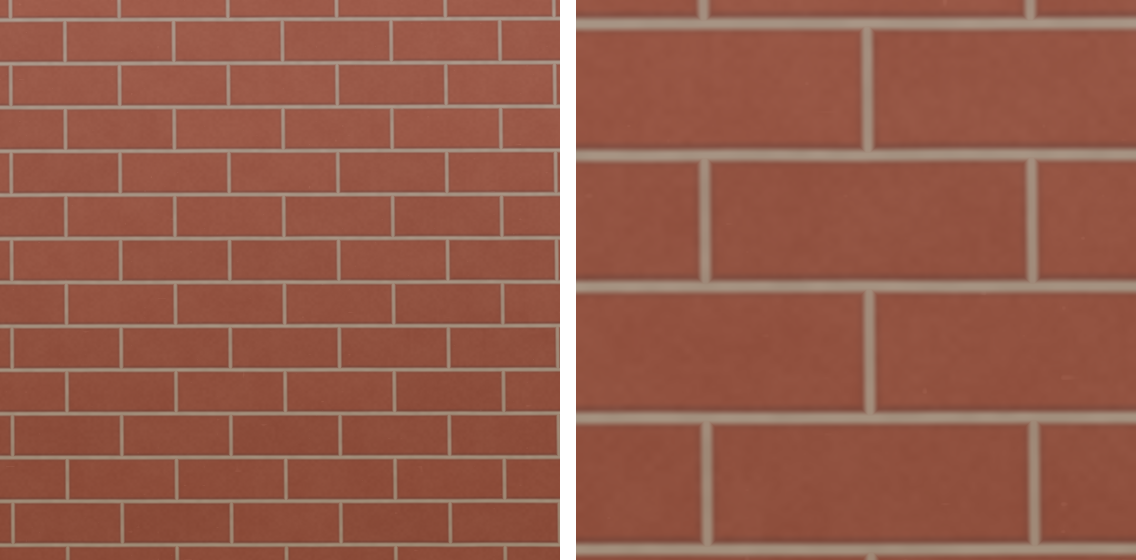
Left, the full canvas; right, a detail of the centre.
A three.js fragment shader for this texture:

```glsl
// Red brick wall in running bond with thin, pale mortar joints.
varying vec2 vUv;

float hash(vec2 p) {
  return fract(sin(dot(p, vec2(127.1, 311.7))) * 43758.5453);
}

float noise(vec2 p) {
  vec2 cell = floor(p);
  vec2 f = fract(p);
  f = f * f * (3.0 - 2.0 * f);
  return mix(mix(hash(cell), hash(cell + vec2(1.0, 0.0)), f.x),
             mix(hash(cell + vec2(0.0, 1.0)), hash(cell + 1.0), f.x), f.y);
}

void main() {
  float down = 1.0 - vUv.y;

  // Courses, with a slight tilt that fades downwards
  float wobble = 0.0005 * (noise(vUv * vec2(16.0, 40.0)) - 0.5);
  float courseHeight = 0.07813;
  float tilt = vUv.x * (0.0008 + 0.0022 * vUv.y * vUv.y);
  float course = (down + tilt + wobble - 0.0358) / courseHeight;
  float row = floor(course);
  float inRow = fract(course);

  // Bricks widen a little downwards; every other course shifts by half
  float brickWidth = 0.1941 + 0.0012 * down;
  float along = (vUv.x - 0.0185 - 0.005 * down) / brickWidth;
  along += 0.5 * mod(row + 1.0, 2.0);
  vec2 brick = vec2(floor(along), row);
  float inBrick = fract(along);

  // Soft joints from the distances to the nearest bed and head
  float bed = min(inRow, 1.0 - inRow) * courseHeight;
  float head = min(inBrick, 1.0 - inBrick) * brickWidth;
  float mortar = 1.0 - smoothstep(0.0008, 0.0060, bed);
  mortar = max(mortar, 0.92 * (1.0 - smoothstep(0.0008, 0.0056, head)));

  // Clay: vertical light falloff, tint per brick, mottling and fine grain
  vec3 clay = mix(vec3(0.618, 0.358, 0.292), vec3(0.545, 0.295, 0.222),
                  smoothstep(-0.1, 1.0, down));
  clay *= 1.0 + 0.025 * (hash(brick) - 0.5);
  clay += 0.016 * (noise(vUv * 30.0) - 0.5) * vec3(0.7, 1.0, 0.9);
  float grain = noise(vUv * 170.0) + 0.4 * noise(vUv * 330.0 + 9.0) - 0.7;
  clay += 0.015 * grain;

  // A few faint pale scuffs
  clay += 0.03 * smoothstep(0.95, 1.0, noise(vUv * vec2(85.0, 120.0) + 31.0));

  // Dull, shaded arrises, strongest along the lower edge of each brick
  float lower = (1.0 - inRow) * courseHeight;
  vec3 dusk = clay * vec3(0.84, 0.90, 0.96);
  clay = mix(clay, dusk, 0.75 * (1.0 - smoothstep(0.004, 0.010, lower)));
  clay = mix(clay, dusk, 0.35 * (1.0 - smoothstep(0.004, 0.009, min(bed, head))));

  // Mortar: greyer above, browner below
  vec3 joint = mix(vec3(0.670, 0.600, 0.550), vec3(0.620, 0.540, 0.455), down);
  joint += 0.03 * (noise(vUv * 90.0 + 17.0) - 0.5);

  gl_FragColor = vec4(mix(clay, joint, mortar), 1.0);
}
```
